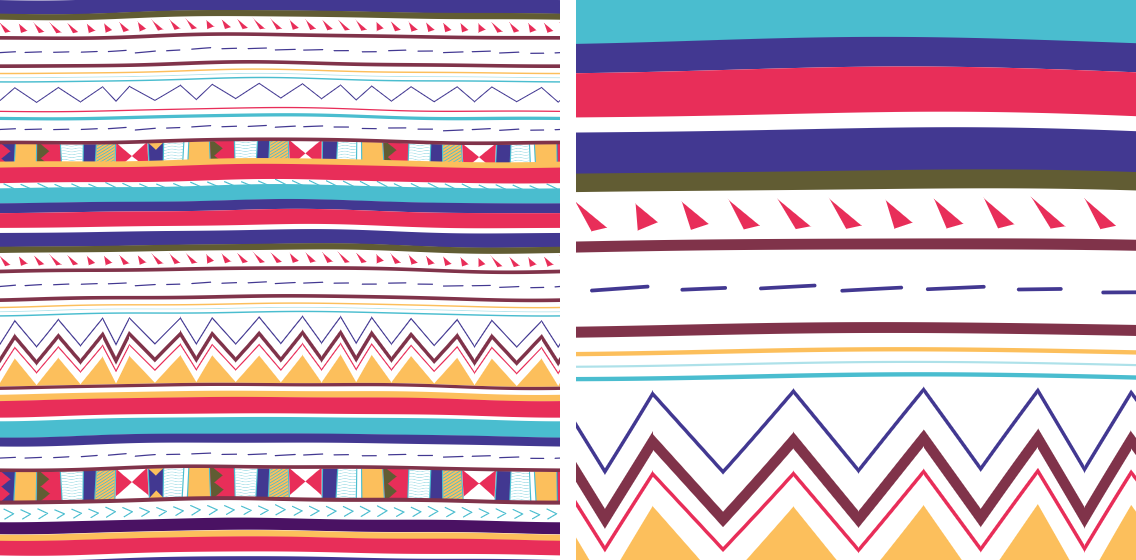
Left, the full canvas; right, a detail of the centre.
Reproduce this pattern procedurally as a Shadertoy shader.

```glsl
const float SPAN = 768.0;   // design units along each side of the canvas
const float TAU = 6.2831853;
const vec3 WHITE = vec3(1.0);
const vec3 INDIGO = vec3(0.26, 0.22, 0.57);
const vec3 RED = vec3(0.91, 0.18, 0.35);
const vec3 TEAL = vec3(0.29, 0.74, 0.81);
const vec3 ORANGE = vec3(0.99, 0.75, 0.36);
const vec3 MAROON = vec3(0.50, 0.20, 0.29);
const vec3 OLIVE = vec3(0.38, 0.36, 0.20);
const vec3 PURPLE = vec3(0.29, 0.07, 0.39);

float hash(float n) {
    n = fract(n * 0.1031 + 0.37);
    n *= n + 33.33;
    return fract(n * (n + n));
}

// Signed offset around the vertical loop
float wrapped(float y) { return mod(y + 0.5 * SPAN, SPAN) - 0.5 * SPAN; }

void paint(inout vec3 col, vec3 ink, float d, float px) {
    col = mix(col, ink, clamp(0.5 - d / px, 0.0, 1.0));
}

float band(float y, float top, float bottom) {
    return abs(wrapped(y - 0.5 * (top + bottom))) - 0.5 * (bottom - top);
}

void stripe(inout vec3 col, vec3 ink, float y, float top, float bottom, float px) {
    paint(col, ink, band(y, top, bottom), px);
}

float segment(vec2 p, vec2 a, vec2 b) {
    vec2 ab = b - a;
    return length(p - a - ab * clamp(dot(p - a, ab) / dot(ab, ab), 0.0, 1.0));
}

float halfPlane(vec2 p, vec2 a, vec2 b) {
    vec2 e = normalize(b - a);
    return dot(p - a, vec2(e.y, -e.x));
}

// Offset from the cell centre, and cell number
vec2 cell(float x, float count) {
    float s = x * count / SPAN, id = floor(s);
    return vec2((s - id - 0.5) * SPAN / count, mod(id, count));
}

float dashes(float x, float y) {
    vec2 c = cell(x + 12.0, 20.0);
    float h = hash(c.y), reach = mix(8.0, 14.0, h);
    vec2 p = vec2(c.x, wrapped(y) - 3.0 * (hash(c.y + 31.0) - 0.5));
    return segment(p, vec2(-reach, 0.8 * h), vec2(reach, -0.8 * h)) - 0.85;
}

float thorns(float x, float y) {
    vec2 c = cell(x + 4.0, 33.0), p = vec2(c.x, wrapped(y));
    float h = hash(c.y + 7.0);
    vec2 a = vec2(-3.0 - 6.0 * h, -6.0 - 2.0 * h), b = vec2(6.5, 2.0 + 3.0 * h), e = vec2(-3.0 + 3.0 * h, 6.0);
    return max(halfPlane(p, a, b), max(halfPlane(p, b, e), halfPlane(p, e, a)));
}

float chevrons(float x, float y) {
    vec2 c = cell(x, 33.0), p = vec2(c.x, wrapped(y));
    float h = hash(c.y + 13.0) - 0.5;
    vec2 tip = vec2(7.0, 2.0 * h);
    return min(segment(p, vec2(-6.0, -6.0 + 3.0 * h), tip), segment(p, vec2(-4.0 + 3.0 * h, 6.5), tip)) - 0.8;
}

float peakAt(float i) { return i + 0.18 + 0.42 * hash(mod(i, 14.0) + 3.0); }

// Signed distance to a zigzag with uneven peaks, positive below it
float zigzag(float x, float y, float top, float height) {
    float s = x * 14.0 / SPAN, i = floor(s);
    if (s < peakAt(i)) i -= 1.0;
    float left = peakAt(i), gap = peakAt(i + 1.0) - left;
    float depth = 1.0 - abs(2.0 * (s - left) / gap - 1.0);
    return (y - top - height * depth) / length(vec2(1.0, height * 28.0 / (SPAN * gap)));
}

void panel(inout vec3 col, vec3 ink, float l, float a, float b, float px) {
    paint(col, ink, abs(l - 0.5 * (a + b)) - 0.5 * (b - a) + 0.8, px);
}

// Row of outlined panels: three full runs, then a short closing one
vec3 patchwork(float x, float y, float px) {
    float q = mod(x - 20.0 + 0.06 * (y - 20.0) * sin(TAU * 7.0 * x / SPAN), SPAN);
    float run = floor(q / 238.0), l = q - 238.0 * run;
    bool closing = run > 2.5;
    vec3 col = TEAL;
    panel(col, ORANGE, l, 0.0, 30.0, px);
    panel(col, closing ? INDIGO : RED, l, 30.0, closing ? 54.0 : 64.0, px);
    float teeth = l - 36.0 - 12.0 * (1.0 - abs(2.0 * fract(y / 20.0) - 1.0));
    paint(col, closing ? RED : OLIVE, max(teeth / 1.6, 31.0 - l), px);
    panel(col, WHITE, l, 64.0, 94.0, px);
    panel(col, INDIGO, l, 94.0, 111.0, px);
    panel(col, ORANGE, l, 111.0, 138.0, px);
    float hatch = abs(fract((l + 1.6 * y) / 7.0) - 0.5) * 3.7 - 0.55;
    paint(col, TEAL, max(hatch, abs(l - 124.5) - 12.0), px);
    panel(col, WHITE, l, 138.0, 184.0, px);
    paint(col, RED, max((abs(y - 17.0) - 0.85 * abs(l - 161.0)) * 0.76, abs(l - 161.0) - 22.0), px);
    panel(col, INDIGO, l, 184.0, 204.0, px);
    if (run < 0.5) paint(col, ORANGE, (abs(l - 194.0) + 10.0 - abs(y - 19.5)) * 0.7, px);
    panel(col, WHITE, l, 204.0, 231.0, px);
    panel(col, WHITE, l, 231.0, 238.0, px);
    float rule = abs(fract((y + 0.8 * sin(l * 0.3)) / 4.0) - 0.5) * 4.0 - 0.3;
    paint(col, mix(WHITE, TEAL, 0.6), max(rule, min(abs(l - 79.0) - 14.0, abs(l - 217.5) - 12.5)), px);
    return col;
}

// Border group shared by both halves
void border(inout vec3 col, float x, float y, float px) {
    stripe(col, INDIGO, y, -2.5, 17.0, px);
    stripe(col, OLIVE, y, 16.5, 25.0, px);
    paint(col, RED, thorns(x, y - 37.0), px);
    stripe(col, MAROON, y, 47.5, 52.5, px);
    paint(col, INDIGO, dashes(x, y - 70.0), px);
    stripe(col, MAROON, y, 86.0, 91.0, px);
    stripe(col, ORANGE, y, 97.5, 99.5, px);
    stripe(col, mix(WHITE, TEAL, 0.45), y, 103.8, 104.8, px);
    stripe(col, TEAL, y, 109.0, 111.0, px);
}

void mainImage(out vec4 fragColor, in vec2 fragCoord) {
    vec2 uv = fragCoord / iResolution.xy;
    float px = SPAN / iResolution.y, x = uv.x * SPAN;
    // Hand-drawn sway, periodic both ways
    float sway = 2.6 * cos(TAU * (uv.x + 0.02)) + 0.8 * sin(TAU * (2.0 * uv.x + uv.y)) + 0.4 * sin(TAU * (3.0 * uv.x + 5.0 * uv.y));
    float y = mod(SPAN * (1.0 - uv.y) - sway, SPAN);
    vec3 col = WHITE;
    for (int i = 0; i < 2; i++) border(col, x, y - 320.0 * float(i), px);

    // Upper half
    paint(col, INDIGO, abs(zigzag(x, y, 118.0, 20.0)) - 0.7, px);
    stripe(col, RED, y, 150.0, 151.8, px);
    stripe(col, TEAL, y, 158.5, 163.0, px);
    paint(col, INDIGO, dashes(x, y - 176.0), px);
    paint(col, patchwork(x, y - 196.0, px), band(y, 196.0, 222.0), px);
    stripe(col, MAROON, y, 191.5, 196.5, px);
    paint(col, TEAL, chevrons(x, y - 257.0), px);
    stripe(col, ORANGE, y, 220.0, 229.0, px);
    stripe(col, RED, y, 228.0, 249.0, px);
    stripe(col, TEAL, y, 256.0, 277.0, px);
    stripe(col, INDIGO, y, 276.5, 290.0, px);
    stripe(col, RED, y, 290.0, 310.5, px);

    // Lower half
    paint(col, INDIGO, abs(zigzag(x, y, 437.0, 36.0)) - 0.8, px);
    paint(col, MAROON, abs(zigzag(x, y, 459.0, 36.0)) - 2.4, px);
    paint(col, RED, abs(zigzag(x, y, 474.0, 35.0)) - 0.8, px);
    paint(col, ORANGE, max(-zigzag(x, y, 489.0, 37.0), y - 527.0), px);
    stripe(col, MAROON, y, 527.0, 531.5, px);
    stripe(col, ORANGE, y, 538.0, 547.0, px);
    stripe(col, RED, y, 546.5, 569.0, px);
    stripe(col, TEAL, y, 574.0, 597.0, px);
    stripe(col, INDIGO, y, 596.5, 609.0, px);
    paint(col, INDIGO, dashes(x, y - 625.0), px);
    paint(col, patchwork(x, y - 644.5, px), band(y, 644.0, 685.0), px);
    stripe(col, MAROON, y, 639.5, 644.5, px);
    stripe(col, MAROON, y, 683.5, 689.0, px);
    paint(col, TEAL, chevrons(x, y - 702.0), px);
    stripe(col, PURPLE, y, 713.0, 729.5, px);
    stripe(col, ORANGE, y, 730.0, 739.0, px);
    stripe(col, RED, y, 738.5, 759.0, px);
    fragColor = vec4(col, 1.0);
}
```
